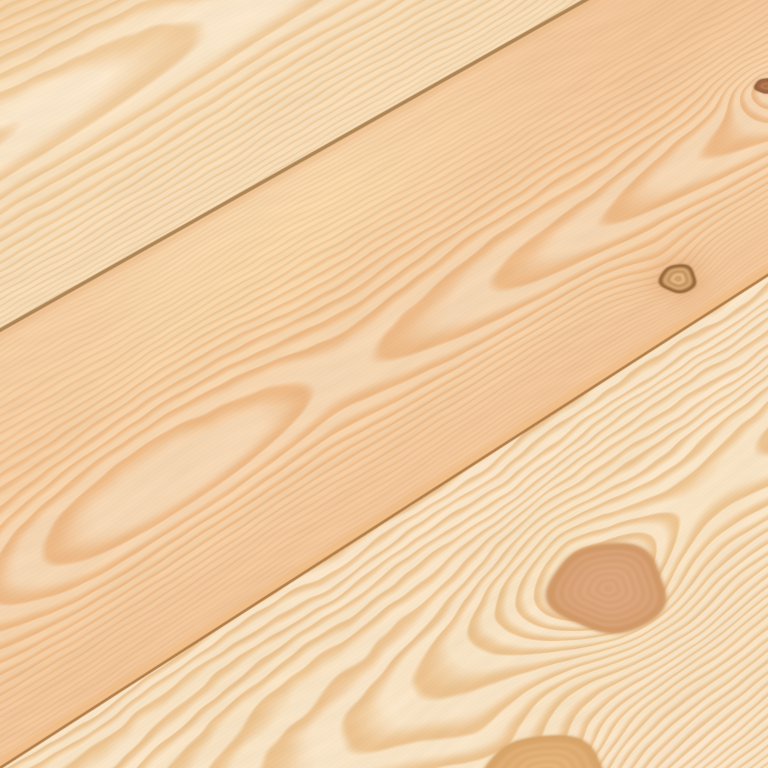
This texture is drawn by a WebGL 2 fragment shader. Its source:

```glsl
#version 300 es
precision highp float;
// Three diagonal pine planks with arched growth rings, knots and narrow seams.
uniform vec2 u_resolution;
out vec4 fragColor;

// Smooth wandering of the grain, built from layered sines.
float waver(vec2 p) {
    float sum = 0.0, amp = 0.5;
    for (int i = 0; i < 4; i++) {
        sum += amp * sin(p.x + 1.7 * sin(p.y * 0.8 + float(i))) * cos(p.y - 0.6 * p.x);
        p = mat2(1.6, 1.1, -1.1, 1.6) * p + 2.3;
        amp *= 0.5;
    }
    return sum;
}

// Latewood stripe: slow rise, quick fall, fading where rings get too fine.
float latewood(float rings) {
    float w = fwidth(rings), t = fract(rings);
    float stripe = smoothstep(0.3, 0.82, t) * (1.0 - smoothstep(1.0 - max(0.14, 1.5 * w), 1.0, t));
    return mix(stripe, 0.36, smoothstep(0.35, 0.9, w));
}

// Distance from a knot centre in units of its radii, with a slightly uneven rim.
float knotRadius(vec2 p, vec2 centre, vec2 radii) {
    vec2 q = (p - centre) / radii;
    float a = atan(q.y, q.x);
    return length(q) * (1.0 + 0.05 * sin(3.0 * a + 1.0) + 0.03 * sin(5.0 * a));
}

// Paints a knot with concentric rings and a darker rim.
vec3 paintKnot(vec3 col, float r, float ringCount, vec3 core, vec3 rim, float rimWidth) {
    float aa = fwidth(r);
    float ring = 0.5 + 0.5 * sin(r * ringCount * 6.283);
    vec3 body = mix(core, rim, 0.3 * ring + 0.35 * smoothstep(0.3, 1.0, r));
    col = mix(col, body, 1.0 - smoothstep(0.94 - aa, 1.0 + aa, r));
    return mix(col, rim, 0.8 * exp(-pow((r - 0.96) / rimWidth, 2.0)));
}

void main() {
    vec2 p = gl_FragCoord.xy / u_resolution;
    float px = 1.0 / u_resolution.y;

    // Plank space: v is 0 on the lower seam and 1 on the upper one.
    float plankHeight = 0.57 - 0.078 * p.x;
    float v = (p.y - 0.642 * p.x) / plankHeight;
    float lowerSeam = v * plankHeight;
    float upperSeam = (v - 1.0) * plankHeight;

    float bigKnot = knotRadius(p, vec2(0.792, 0.234), vec2(0.076, 0.058));
    float cutKnot = knotRadius(p, vec2(0.71, -0.012), vec2(0.082, 0.054));
    float smallKnot = knotRadius(p, vec2(0.883, 0.637), vec2(0.023, 0.018));
    float edgeKnot = knotRadius(p, vec2(0.997, 0.888), vec2(0.013, 0.009));
    float wander = waver(vec2(p.x * 9.0, v * 7.0));

    float rings, contrast;
    vec3 base, stripe;
    if (v > 1.0) {
        // Upper plank: one slender pale arch near the corner.
        float d = v - 1.44 + 0.025 * wander;
        rings = 85.0 * d * d + 3.2 * p.x + 0.25 * wander;
        base = mix(vec3(0.965, 0.87, 0.73), vec3(0.975, 0.9, 0.79), exp(-d * d * 90.0));
        base = mix(base, vec3(0.95, 0.81, 0.64), 0.7 * smoothstep(1.5, 1.75, v));
        stripe = vec3(0.92, 0.74, 0.52);
        contrast = 0.65;
    } else if (v > 0.0) {
        // Middle plank: a closed oval on the left, pointed arches on the right.
        float d = v - 0.42 + 0.018 * wander;
        float oval = 33.0 * pow(p.x - 0.23, 2.0) - 1.0;
        float arches = -7.0 * (p.x - 0.482);
        float crest = -log(exp(-4.0 * oval) + exp(-4.0 * arches)) / 4.0;
        rings = (d > 0.0 ? 75.0 : 105.0) * d * d + crest * exp(-16.0 * d * d) + 0.2 * wander;
        rings -= 3.0 * exp(-0.16 * smallKnot * smallKnot) + 3.0 * exp(-0.06 * edgeKnot * edgeKnot);
        float warm = smoothstep(0.3, 0.9, p.x) * smoothstep(0.4, 0.9, v)
            + 0.85 * (1.0 - smoothstep(0.03, 0.4, v))
            + 0.4 * (1.0 - smoothstep(0.0, 0.3, p.x)) * smoothstep(0.45, 0.7, v);
        base = mix(vec3(0.965, 0.835, 0.675), vec3(0.945, 0.77, 0.6), min(warm, 1.0));
        base = mix(base, vec3(0.955, 0.84, 0.71), 0.8 * exp(-d * d * 60.0));
        base = mix(base, vec3(0.975, 0.86, 0.68), 0.8 * exp(-pow((p.x - 0.38) / 0.2, 2.0) - pow((v - 0.83) / 0.13, 2.0)));
        stripe = vec3(0.915, 0.685, 0.46);
        contrast = 0.72 - 0.35 * smoothstep(0.1, 0.5, abs(d));
    } else {
        // Lower plank: broad rounded arches that wrap the knots.
        float d = v + 0.45 + 0.035 * wander;
        rings = 25.0 * d * d - 9.0 * (p.x - 0.1) * exp(-8.0 * d * d) + 0.4 * wander;
        rings -= 5.0 * exp(-0.45 * bigKnot * bigKnot) + 4.0 * exp(-0.5 * cutKnot * cutKnot);
        base = mix(vec3(0.968, 0.89, 0.765), vec3(0.975, 0.895, 0.785), 0.5 + wander);
        stripe = vec3(0.915, 0.735, 0.515);
        contrast = 0.8;
    }
    vec3 col = mix(base, stripe, contrast * latewood(rings));

    // Fine fibres and soft mottling along the grain.
    float fibre = sin(v * 330.0 + 5.0 * sin(p.x * 17.0)) * sin(v * 197.0 - p.x * 31.0);
    col += 0.008 * fibre + 0.012 * waver(vec2(p.x * 21.0, v * 34.0));

    // Knots, with a warm halo around the small one.
    col = mix(col, vec3(0.87, 0.62, 0.41), 0.5 * exp(-0.45 * smallKnot * smallKnot));
    col = paintKnot(col, bigKnot, 7.0, vec3(0.87, 0.655, 0.5), vec3(0.81, 0.585, 0.38), 0.07);
    col = paintKnot(col, cutKnot, 6.0, vec3(0.9, 0.71, 0.49), vec3(0.83, 0.62, 0.38), 0.06);
    col = paintKnot(col, smallKnot, 2.5, vec3(0.9, 0.72, 0.5), vec3(0.56, 0.37, 0.2), 0.11);
    col = paintKnot(col, edgeKnot, 2.0, vec3(0.72, 0.48, 0.32), vec3(0.55, 0.34, 0.21), 0.2);

    // Seams: a warm bevel on the middle plank and dark gaps.
    float bevel = smoothstep(0.0, 0.003, lowerSeam) * (1.0 - smoothstep(0.009, 0.019, lowerSeam));
    col = mix(col, vec3(0.94, 0.73, 0.5), 0.6 * bevel);
    col = mix(col, vec3(0.92, 0.72, 0.52), 0.5 * exp(-pow((upperSeam + 0.007) / 0.006, 2.0)));
    float lowerGap = 1.0 - smoothstep(0.0007, 0.0022 + px, abs(lowerSeam));
    float upperGap = 1.0 - smoothstep(0.0012, 0.003 + px, abs(upperSeam));
    col = mix(col, vec3(0.66, 0.44, 0.22), 0.85 * lowerGap);
    col = mix(col, vec3(0.64, 0.47, 0.27), 0.85 * upperGap);

    fragColor = vec4(clamp(col, 0.0, 1.0), 1.0);
}
```
